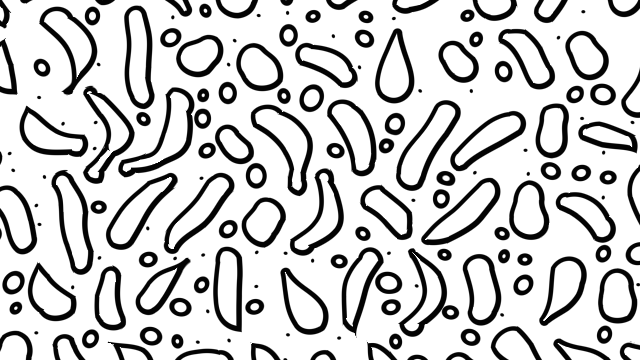
Write a Shadertoy shader that draws this pattern.

```glsl
#define BLOB_CELL vec2(0.178, 0.212)
#define RING_CELL 0.075
#define STROKE 0.0138
#define BLOB_GAP 0.042
#define RING_GAP 0.024
#define RING_MAX 0.032
#define RING_MIN 0.011
#define DOT_RADIUS 0.0048
#define INK vec3(0.01)
#define PAPER vec3(1.0)

float hash(vec2 cell, float salt) {
    return fract(sin(dot(cell, vec2(127.1, 311.7)) + salt * 74.7) * 43758.5);
}

float smoothMax(float a, float b, float k) {
    float h = max(k - abs(a - b), 0.0);
    return max(a, b) + h * h * 0.25 / k;
}

// Keep the two smallest distances, in order
void keepNearest(inout vec2 nearest, float d) {
    nearest = d < nearest.x ? vec2(d, nearest.x) : vec2(nearest.x, min(nearest.y, d));
}

// Carve a clear gap between the two nearest shapes
float separate(vec2 nearest, float gap, float rounding) {
    return smoothMax(nearest.x, 0.5 * (gap - nearest.y + nearest.x), rounding);
}

// Bent capsule: a bean, a teardrop or an oval
float blob(vec2 p, vec2 id) {
    float kind = hash(id, 1.0);
    float angle = (hash(id, 2.0) - 0.5) * 2.4;
    float halfLength = mix(0.055, 0.12, hash(id, 3.0));
    float bend = (hash(id, 4.0) - 0.5) * 13.0;
    float sway = 0.013 * hash(id, 5.0);
    vec2 radii = mix(vec2(0.026), vec2(0.04, 0.045), vec2(hash(id, 6.0), hash(id, 7.0)));
    if (kind < 0.16) {
        halfLength = 0.07;
        radii = hash(id, 8.0) < 0.5 ? vec2(0.05, 0.012) : vec2(0.012, 0.05);
        bend *= 0.6;
    } else if (kind < 0.38) {
        halfLength = 0.022;
        radii = vec2(1.0, 0.86) * mix(0.036, 0.06, hash(id, 6.0));
        sway = 0.0;
    }
    float c = cos(angle), s = sin(angle);
    vec2 q = vec2(c * p.x + s * p.y, c * p.y - s * p.x);
    float y = clamp(q.y, -halfLength, halfLength);
    q.x -= bend * (y * y - halfLength * halfLength / 3.0);
    q.x -= sway * sin(y * 28.0 + 6.28 * hash(id, 9.0));
    float radius = mix(radii.x, radii.y, smoothstep(-halfLength, halfLength, y));
    return length(vec2(q.x, q.y - y)) - radius;
}

// Staggered grid of blobs that never touch
float blobField(vec2 p) {
    vec2 nearest = vec2(1.0);
    float baseRow = floor(p.y / BLOB_CELL.y);
    for (int j = -1; j <= 1; j++) {
        float row = baseRow + float(j);
        float shift = 0.5 * mod(row, 2.0);
        float baseColumn = floor(p.x / BLOB_CELL.x - shift);
        for (int i = -1; i <= 1; i++) {
            vec2 id = vec2(baseColumn + float(i), row);
            vec2 jitter = 0.26 * (vec2(hash(id, 10.0), hash(id, 11.0)) - 0.5);
            vec2 center = (id + vec2(0.5 + shift, 0.5) + jitter) * BLOB_CELL;
            keepNearest(nearest, blob(p - center, id));
        }
    }
    return separate(nearest, BLOB_GAP, 0.03);
}

// Signed distance to the ink of rings and dots in the free space
float smallInk(vec2 p) {
    vec2 nearest = vec2(1.0);
    float dots = 1.0;
    vec2 base = floor(p / RING_CELL - 0.5);
    for (int j = 0; j <= 1; j++) {
        for (int i = 0; i <= 1; i++) {
            vec2 id = base + vec2(i, j);
            vec2 jitter = 0.4 * (vec2(hash(id, 20.0), hash(id, 21.0)) - 0.5);
            vec2 center = (id + 0.5 + jitter) * RING_CELL;
            float room = blobField(center);
            float wanted = mix(RING_MIN, RING_MAX, hash(id, 22.0));
            float radius = min(wanted, room - 0.022);
            float turn = 6.28 * hash(id, 23.0);
            vec2 axis = vec2(cos(turn), sin(turn));
            vec2 q = p - center;
            q = vec2(dot(q, axis) * 0.9, dot(q, vec2(-axis.y, axis.x)) * 1.1);
            if (radius > RING_MIN && hash(id, 24.0) < 0.75) {
                keepNearest(nearest, length(q) - radius);
            } else if (room > 0.019 && hash(id, 25.0) < 0.6) {
                dots = min(dots, length(q) - DOT_RADIUS);
            }
        }
    }
    float rings = abs(separate(nearest, RING_GAP, 0.008)) - 0.46 * STROKE;
    return min(rings, dots);
}

void mainImage(out vec4 fragColor, in vec2 fragCoord) {
    vec2 p = fragCoord / iResolution.y + vec2(3.0, 5.0);

    // Divide by the slope to keep the stroke width even
    vec2 e = vec2(0.0015, 0.0);
    float field = blobField(p);
    vec2 slope = (vec2(blobField(p + e.xy), blobField(p + e.yx)) - field) / e.x;
    float steepness = clamp(length(slope), 0.35, 3.0);

    // Pen slant: strokes swell slightly on one side
    float slant = dot(slope, vec2(0.6, -0.8)) / steepness;
    float outline = abs(field) / steepness - 0.5 * STROKE * (1.0 + 0.15 * slant);

    float ink = min(outline, smallInk(p));
    float edge = 0.75 / iResolution.y;
    fragColor = vec4(mix(INK, PAPER, smoothstep(-edge, edge, ink)), 1.0);
}
```
